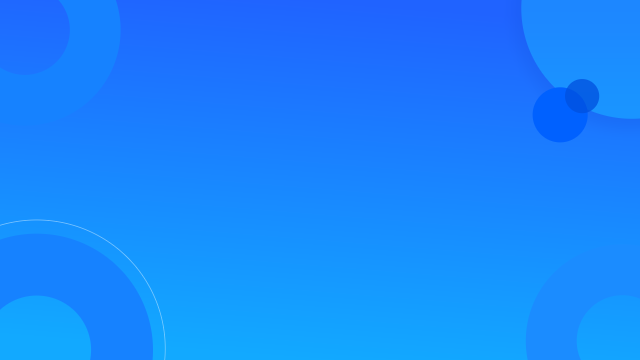
This background is drawn by a Shadertoy shader. Its source:

```glsl
// Blue diagonal gradient with rings, a thin arc and overlapping discs in the corners.
#define SKY_TOP vec3(0.125, 0.388, 1.0)
#define SKY_BOTTOM vec3(0.070, 0.662, 1.0)
#define RING_BLUE vec3(0.086, 0.510, 1.0)
#define RING_PALE vec3(0.105, 0.550, 1.0)
#define DISC_BLUE vec3(0.0, 0.380, 1.0)
#define DISC_NAVY vec3(0.0, 0.310, 0.870)
#define TILT 0.08
#define SHADOW_STRENGTH 0.22
#define ARC_WIDTH 0.0021

// Signed distances, in units of the canvas height
float disc(vec2 p, vec2 centre, float radius) {
    return length(p - centre) - radius;
}

float ring(vec2 p, vec2 centre, float inner, float outer) {
    return abs(length(p - centre) - 0.5 * (inner + outer)) - 0.5 * (outer - inner);
}

// Smooth coverage, one pixel wide at the edge
float fill(float dist) {
    return clamp(0.5 - dist * iResolution.y, 0.0, 1.0);
}

void mainImage(out vec4 fragColor, in vec2 fragCoord) {
    vec2 p = fragCoord / iResolution.y;

    // Tilted background gradient
    float slope = 1.0 - p.y + TILT * (0.889 - p.x);
    vec3 color = mix(SKY_TOP, SKY_BOTTOM, clamp(slope, 0.0, 1.0));

    // Corner rings
    color = mix(color, RING_BLUE, fill(ring(p, vec2(0.069, 0.917), 0.125, 0.266)));
    color = mix(color, RING_BLUE, fill(ring(p, vec2(0.102, 0.028), 0.151, 0.323)));
    color = mix(color, RING_PALE, fill(ring(p, vec2(1.729, 0.053), 0.127, 0.2685)));

    // Thin light arc around the lower left ring
    float arc = abs(disc(p, vec2(0.102, 0.032), 0.357)) - 0.5 * ARC_WIDTH;
    color = mix(color, vec3(0.75, 0.9, 1.0), 0.6 * fill(arc));

    // Large disc with a soft shadow to its lower left
    vec2 bigCentre = vec2(1.755, 0.977);
    float shadow = 1.0 - smoothstep(-0.02, 0.05, disc(p, bigCentre - vec2(0.008, 0.012), 0.307));
    color = mix(color, vec3(0.06, 0.32, 0.86), SHADOW_STRENGTH * shadow);
    vec3 bigColor = mix(vec3(0.10, 0.58, 1.0), vec3(0.115, 0.53, 1.0), smoothstep(0.67, 1.0, p.y));
    color = mix(color, bigColor, fill(disc(p, bigCentre, 0.307)));

    // Small overlapping discs, the upper one translucent
    color = mix(color, DISC_BLUE, fill(disc(p, vec2(1.556, 0.681), 0.0765)));
    color = mix(color, DISC_NAVY, 0.75 * fill(disc(p, vec2(1.617, 0.733), 0.0475)));

    fragColor = vec4(color, 1.0);
}
```
